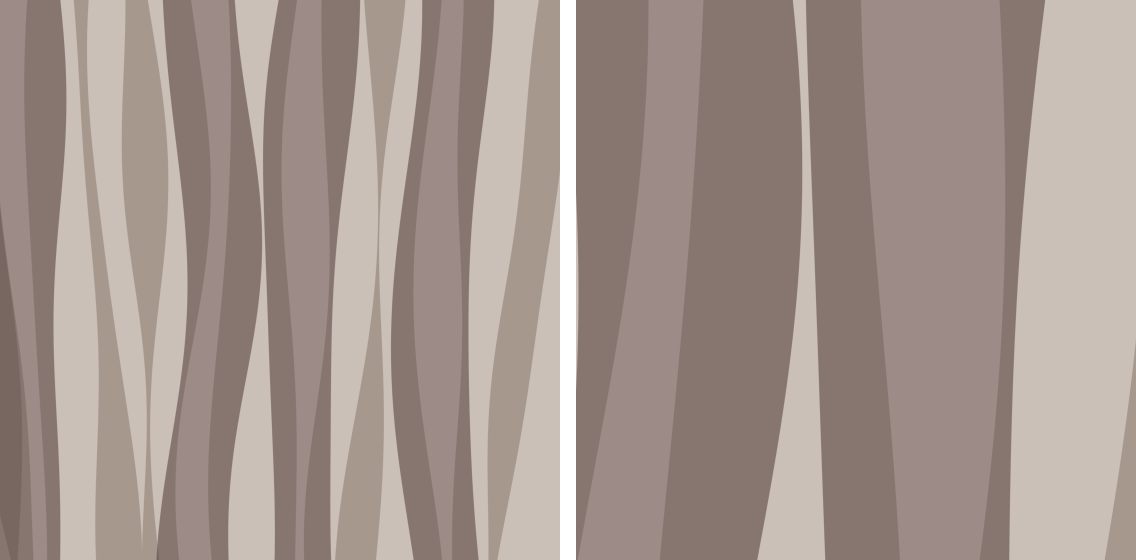
Left, the full canvas; right, a detail of the centre.
Reproduce this background procedurally as a Shadertoy shader.

```glsl
// Flat vertical bands like stylised tree trunks on a cream ground.
// Every band lies between two slow sine-wave edges with hashed phases;
// thin translucent ribbons darken the trunks where they cross.

float hash(float n) {
    return fract(sin(n * 127.1) * 43758.5453);
}

// Slow curve along the height, within -1 to 1.
float wave(float y, float seed) {
    float broad = sin(y * mix(3.5, 6.0, hash(seed)) + 6.2832 * hash(seed + 0.37));
    float fine = sin(y * mix(7.0, 10.0, hash(seed + 0.61)) + 6.2832 * hash(seed + 0.83));
    return 0.78 * broad + 0.22 * fine;
}

// Smoothed coverage of the span from left to right.
float span(float x, float left, float right) {
    float soft = 0.75 / iResolution.x;
    return max(0.0, smoothstep(-soft, soft, x - left) - smoothstep(-soft, soft, x - right));
}

void mainImage(out vec4 fragColor, in vec2 fragCoord) {
    vec2 p = fragCoord / iResolution.xy;

    const vec3 cream = vec3(0.796, 0.753, 0.718);
    const vec3 taupe = vec3(0.650, 0.596, 0.553);
    const vec3 mauve = vec3(0.615, 0.545, 0.530);
    const vec3 bark = vec3(0.530, 0.460, 0.438);
    const vec3 shade = vec3(0.470, 0.402, 0.380);

    // Tapering ribbons, fanning outwards towards the top.
    float ribbonCentres[5] = float[5](-0.005, 0.18, 0.26, 0.665, 0.935);
    float ribbon = 0.0;
    for (int i = 0; i < 5; i++) {
        float seed = float(i) * 3.0 + 40.0;
        float c = ribbonCentres[i];
        float middle = c + 0.2 * (c - 0.45) * (p.y - 0.5) + 0.012 * wave(p.y, seed);
        float halfWidth = max(0.0, 0.021 + 0.021 * wave(p.y, seed + 1.0));
        ribbon = max(ribbon, span(p.x, middle - halfWidth, middle + halfWidth));
    }
    vec3 col = mix(cream, taupe, ribbon);

    // Wide trunks, each with a lighter core kept inside its outline.
    float trunkCentres[4] = float[4](0.04, 0.37, 0.55, 0.79);
    for (int i = 0; i < 4; i++) {
        float seed = float(i) * 7.0 + 5.0;
        float x = p.x - trunkCentres[i] - 0.015 * wave(p.y, seed);
        float trunk = span(x, -0.064 + 0.022 * wave(p.y, seed + 1.0),
                               0.064 + 0.022 * wave(p.y, seed + 2.0));
        float core = span(x, -0.025 + 0.021 * wave(p.y, seed + 3.0),
                              0.025 + 0.021 * wave(p.y, seed + 4.0));
        vec3 outer = mix(bark, shade, ribbon);
        vec3 inner = mix(mauve, bark, ribbon);
        col = mix(col, mix(outer, inner, core), trunk);
    }

    fragColor = vec4(col, 1.0);
}
```
